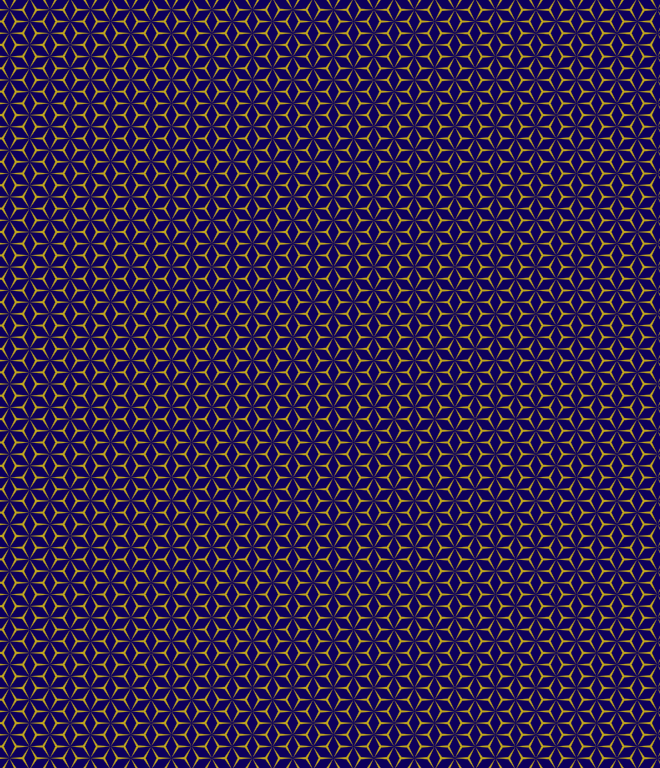
Write a Shadertoy shader that draws this pattern.

```glsl
const float SPOKE_LENGTH = 0.01758;   // fraction of canvas height
const float SPOKE_TAPER = 0.088;      // half width gained per unit of length
const float EDGE_SOFTNESS = 1.2;      // smoothing width in pixels
const vec2 STAR_OFFSET = vec2(0.25, 0.0);
const vec3 NAVY = vec3(0.05, 0.0, 0.36);
const vec3 GOLD = vec3(0.76, 0.66, 0.11);

// Offset from the nearest point of a repeating rectangular grid
vec2 repeatCentered(vec2 p, vec2 period) {
    return mod(p + 0.5 * period, period) - 0.5 * period;
}

// Offset from the nearest star; hexagonal cells have unit-length spokes
vec2 nearestStar(vec2 p) {
    vec2 period = vec2(3.0, sqrt(3.0));
    vec2 a = repeatCentered(p, period);
    vec2 b = repeatCentered(p - 0.5 * period, period);
    return dot(a, a) < dot(b, b) ? a : b;
}

// Fold the six sectors onto the spoke along +x
vec2 foldSixfold(vec2 p) {
    p = abs(p);
    vec2 mirror = vec2(-0.5, 0.5 * sqrt(3.0));
    p -= 2.0 * max(dot(p, mirror), 0.0) * mirror;
    return vec2(p.x, abs(p.y));
}

// Share of the smoothing window that lies below an edge
float edgeCoverage(float d, float softness) {
    return clamp(0.5 - d / softness, 0.0, 1.0);
}

// Both edges are counted, so the spoke fades out where it becomes thin
float spokeCoverage(vec2 p, float taper, float softness) {
    float halfWidth = taper * p.x;
    return edgeCoverage(p.y - halfWidth, softness)
         - edgeCoverage(p.y + halfWidth, softness);
}

void mainImage(out vec4 fragColor, in vec2 fragCoord) {
    float unitPixels = SPOKE_LENGTH * iResolution.y;
    vec2 p = (fragCoord - 0.5 * iResolution.xy) / unitPixels;

    // Star lattice
    vec2 spoke = foldSixfold(nearestStar(p - STAR_OFFSET));
    float coverage = spokeCoverage(spoke, SPOKE_TAPER, EDGE_SOFTNESS / unitPixels);

    fragColor = vec4(mix(NAVY, GOLD, coverage), 1.0);
}
```
